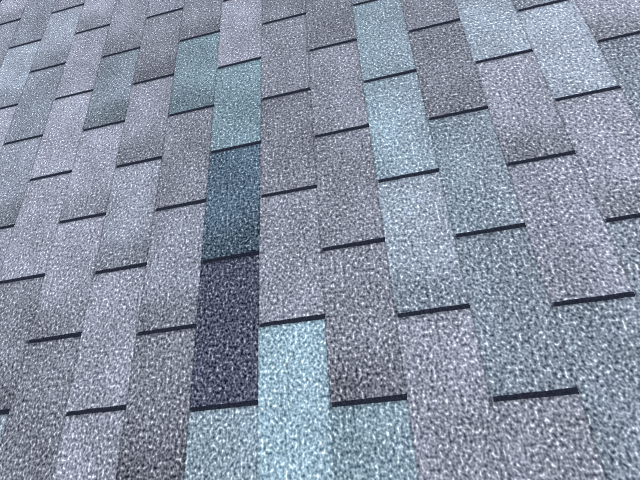
Give the GLSL for this texture, as a WebGL 1 fragment shader.

```glsl
precision highp float;
// Asphalt roof shingles seen in perspective: narrow tabs in staggered columns.
// A projective map turns the canvas into tab units; each tab gets a hashed tint,
// mineral granules from gradient noise, a dark lower lip and faint side seams.
uniform vec2 u_resolution;

float hash(vec2 p) {
  vec3 q = fract(vec3(p.xyx) * 0.1031);
  q += dot(q, q.yzx + 33.33);
  return fract((q.x + q.y) * q.z);
}

float cornerSlope(vec2 cell, vec2 offset) {
  float angle = 6.2832 * hash(cell);
  return dot(vec2(cos(angle), sin(angle)), offset);
}

float gradientNoise(vec2 p) {
  vec2 i = floor(p), f = fract(p);
  vec2 s = f * f * f * (f * (f * 6.0 - 15.0) + 10.0);
  vec2 e = vec2(1.0, 0.0);
  return mix(
    mix(cornerSlope(i, f), cornerSlope(i + e, f - e), s.x),
    mix(cornerSlope(i + e.yx, f - e.yx), cornerSlope(i + 1.0, f - 1.0), s.x), s.y);
}

// Soft band of the given half width; blur is about one pixel
float band(float dist, float halfWidth, float blur) {
  return 1.0 - smoothstep(halfWidth - blur, halfWidth + blur, abs(dist));
}

vec3 tabColor(vec2 tab, vec2 surface) {
  float tint = hash(tab + 71.3);
  float tone = hash(tab + 19.7);
  float blueZone = exp(-pow((surface.x - 1.0) / 3.2, 2.0));
  float teal = smoothstep(0.45, 0.9, tint) * (0.25 + 0.75 * blueZone);
  vec3 color = mix(vec3(0.565, 0.585, 0.65), vec3(0.56, 0.665, 0.73), teal);
  color *= 0.9 + 0.22 * tone;

  // Two adjoining dark tabs: slate violet below, slate blue above
  float darkPair = step(abs(tab.x), 0.1) * step(abs(tab.y - 0.5), 0.6);
  vec3 slate = mix(vec3(0.34, 0.36, 0.44), vec3(0.38, 0.46, 0.54), step(0.5, tab.y));
  return mix(color, slate, darkPair);
}

void main() {
  vec2 p = gl_FragCoord.xy / u_resolution.y;

  // Perspective map: x counts columns, y counts tabs upward
  float depth = 1.948 - p.y + 0.479 * p.x;
  vec2 surface = vec2(1.0 + 14.02 * (p.x - 0.535 - 0.011 * p.y) / depth,
                      5.13 * (p.y + 0.007) / depth);
  vec2 pixel = vec2(14.0, 5.13 * (1.955 + 0.479 * p.x) / depth)
             / (depth * u_resolution.y);

  // Staggered tabs, each with a slightly tilted lower edge
  float column = floor(surface.x);
  float across = surface.x - column;
  float up = surface.y - 0.41 - 0.5 * mod(column, 2.0) - 0.03 * (across - 0.5);
  up += 0.003 * gradientNoise(surface * vec2(7.0, 3.0));
  vec2 tab = vec2(column, floor(up));
  float along = fract(up);
  vec3 color = tabColor(tab, surface);

  // Sky sheen toward the upper corners, stains and a shaded lower end on some tabs
  color *= 0.97 + 0.13 * p.y * smoothstep(0.1, 0.75, abs(p.x - 0.62));
  color *= 1.0 + 0.13 * gradientNoise(surface * vec2(1.6, 2.3) + 4.0)
               + 0.08 * gradientNoise(surface * vec2(5.0, 9.0));
  color *= 1.0 - 0.16 * step(0.65, hash(tab + 5.1)) * (1.0 - smoothstep(0.1, 0.4, along));

  // Mineral granules, coarser and stronger near the viewer
  float grain = gradientNoise(surface * vec2(22.0, 44.0) + 9.0);
  float fine = gradientNoise(surface * vec2(35.0, 71.0) + 37.0);
  float strength = mix(0.22, 0.40, smoothstep(1.0, 2.2, depth));
  color += strength * (grain + 0.7 * fine) * vec3(1.0, 1.0, 0.98);
  color += 0.13 * smoothstep(0.25, 0.6, grain + 0.5 * fine);

  // Side seams, uneven in strength
  float seamDist = min(across, 1.0 - across);
  float wear = 0.65 + 0.7 * gradientNoise(surface * vec2(3.0, 6.0));
  color *= 1.0 - 0.30 * wear * band(seamDist, 0.013, pixel.x);

  // Dark gap under the lower edge, with a soft shadow beneath it
  float lipDist = along - step(0.5, along);
  float lipWidth = 0.013 + 0.005 * hash(tab + 2.0 * step(0.5, along)) * across;
  color *= 1.0 - 0.22 * smoothstep(-0.045, -0.01, lipDist) * step(lipDist, 0.0);
  float lip = band(lipDist, lipWidth, 0.7 * pixel.y);
  lip *= smoothstep(0.0, 0.03 + pixel.x, across);
  color = mix(color, vec3(0.13, 0.145, 0.20) + 0.05 * fine, 0.93 * lip);

  gl_FragColor = vec4(clamp(color, 0.0, 1.0), 1.0);
}
```
